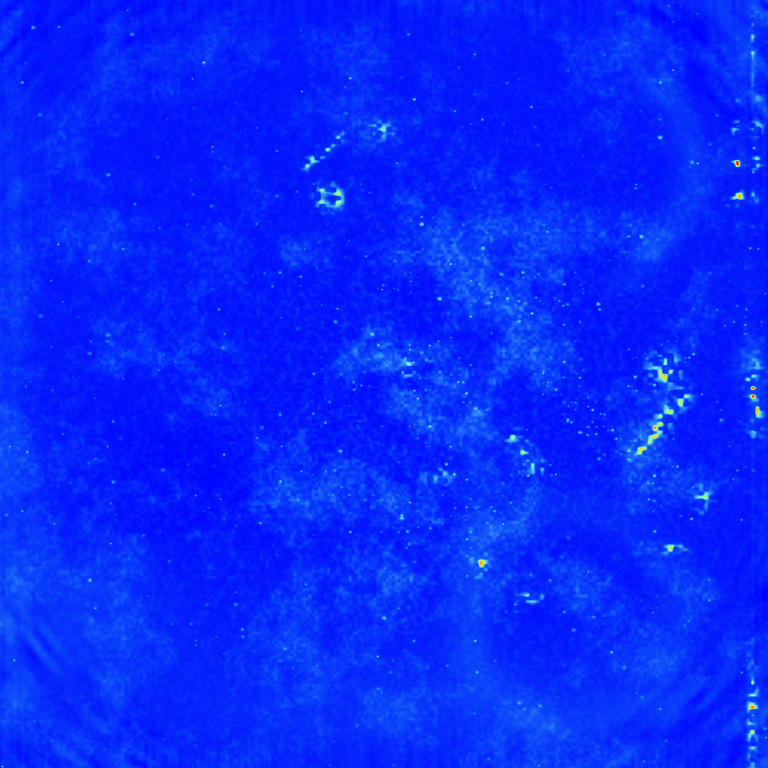
Write a WebGL 1 fragment shader that draws this texture map.

```glsl
precision highp float;
// Blue heat map: mottled grain, faint arcs and scattered hot specks in clusters.

uniform vec2 u_resolution;

float hash(vec2 p) {
  vec3 q = fract(vec3(p.xyx) * 0.1031);
  q += dot(q, q.yzx + 33.33);
  return fract((q.x + q.y) * q.z);
}

float noise(vec2 p) {
  vec2 i = floor(p), f = fract(p);
  f = f * f * (3.0 - 2.0 * f);
  float low = mix(hash(i), hash(i + vec2(1.0, 0.0)), f.x);
  float high = mix(hash(i + vec2(0.0, 1.0)), hash(i + 1.0), f.x);
  return mix(low, high, f.y);
}

float fbm(vec2 p) {
  float sum = 0.0, amp = 0.42;
  for (int i = 0; i < 5; i++) {
    sum += amp * noise(p);
    p = mat2(0.8, 0.6, -0.6, 0.8) * p * 2.1 + 17.3;
    amp *= 0.65;
  }
  return sum;
}

// Soft elliptical bump
float spot(vec2 p, vec2 centre, vec2 size) {
  vec2 q = (p - centre) / size;
  return exp(-dot(q, q));
}

// Soft bump along a line from a to b
float streak(vec2 p, vec2 a, vec2 b, float width) {
  vec2 d = b - a;
  float t = clamp(dot(p - a, d) / dot(d, d), 0.0, 1.0);
  return spot(p, a + d * t, vec2(width));
}

float ring(vec2 p, vec2 centre, float radius, float width) {
  float d = (length(p - centre) - radius) / width;
  return exp(-d * d);
}

// One jittered dot of random size and strength in a share of the cells
float specks(vec2 p, float share) {
  vec2 cell = floor(p);
  vec2 jitter = vec2(hash(cell + 11.0), hash(cell + 37.0)) - 0.5;
  vec2 size = mix(vec2(0.2), vec2(0.38, 0.3), hash(cell + 53.0));
  float strength = hash(cell + 71.0);
  float lit = 1.0 - smoothstep(share * 0.7, share, hash(cell));
  return lit * mix(0.25, 1.0, strength * strength) * spot(fract(p), 0.5 + 0.35 * jitter, size);
}

// Deep blue through cyan and yellow to red
vec3 heatRamp(float h) {
  vec3 c = mix(vec3(0.0, 0.0, 0.99), vec3(0.04, 0.26, 0.98), clamp(h / 0.25, 0.0, 1.0));
  c = mix(c, vec3(0.21, 0.60, 0.96), clamp((h - 0.25) / 0.35, 0.0, 1.0));
  c = mix(c, vec3(0.44, 0.90, 0.92), clamp((h - 0.6) / 0.25, 0.0, 1.0));
  c = mix(c, vec3(0.65, 0.98, 0.40), clamp((h - 0.85) / 0.2, 0.0, 1.0));
  c = mix(c, vec3(0.98, 0.82, 0.12), clamp((h - 1.05) / 0.2, 0.0, 1.0));
  return mix(c, vec3(0.95, 0.20, 0.05), clamp((h - 1.25) / 0.25, 0.0, 1.0));
}

// Low, wide tones: arcs, glows and curved streaks in the corners
float background(vec2 p) {
  float tone = 0.08 + 0.1 * ring(p, vec2(0.75, 0.78), 0.15, 0.022) * smoothstep(0.74, 0.88, p.x);
  tone += 0.07 * ring(p, vec2(0.74, 0.20), 0.14, 0.03);
  tone += 0.10 * spot(p, vec2(0.10, 0.20), vec2(0.14, 0.09));
  tone += 0.10 * spot(p, vec2(0.62, 0.28), vec2(0.025, 0.20));
  tone += 0.08 * spot(p, vec2(0.55, 0.08), vec2(0.40, 0.08));
  tone += 0.06 * spot(p, vec2(0.01, 0.50), vec2(0.03, 0.60));
  tone -= 0.04 * spot(p, vec2(0.22, 0.37), vec2(0.13, 0.10));
  vec2 q = p - 0.5;
  float corner = smoothstep(0.50, 0.58, length(q)) * noise(p * 12.0);
  float curves = noise(vec2(length(q) * 90.0, atan(q.y, q.x) * 14.0));
  float weave = noise(vec2(p.x * 200.0, p.y * 5.0));
  float border = smoothstep(0.42, 0.5, max(abs(q.x), abs(q.y)));
  return tone + corner * 0.3 * (curves - 0.45) + border * 0.07 * (weave - 0.4);
}

// Where the strong specks gather
float clusters(vec2 p) {
  float d = streak(p, vec2(0.40, 0.785), vec2(0.445, 0.823), 0.007) * 0.65;
  d += ring(p, vec2(0.428, 0.743), 0.013, 0.008) * 0.7;
  d += spot(p, vec2(0.497, 0.83), vec2(0.016, 0.012)) * 0.6;
  d += spot(p, vec2(0.865, 0.52), vec2(0.018, 0.019)) * 1.3;
  d += streak(p, vec2(0.89, 0.485), vec2(0.83, 0.41), 0.012) * 0.75;
  d += streak(p, vec2(0.67, 0.43), vec2(0.70, 0.39), 0.011) * 0.7;
  d += spot(p, vec2(0.57, 0.38), vec2(0.015, 0.010)) * 0.75;
  d += spot(p, vec2(0.625, 0.265), vec2(0.010, 0.016)) * 0.8;
  d += spot(p, vec2(0.692, 0.221), vec2(0.017, 0.006)) * 0.9;
  d += spot(p, vec2(0.877, 0.285), vec2(0.018, 0.007)) * 0.8;
  d += spot(p, vec2(0.915, 0.35), vec2(0.012, 0.018)) * 0.7;
  return d + spot(p, vec2(0.532, 0.52), vec2(0.009, 0.014)) * 0.7;
}

// Marks along the right border: a broken column and paired dots
float rightBorder(vec2 p) {
  float column = spot(p, vec2(0.983, 0.48), vec2(0.009, 0.045)) * 1.15;
  column += spot(p, vec2(0.98, 0.075), vec2(0.006, 0.07));
  column += spot(p, vec2(0.98, 0.94), vec2(0.003, 0.05)) * 0.5;
  vec2 pair = vec2(abs(p.x - 0.973) - 0.012, (fract(p.y / 0.045) - 0.5) * 0.045);
  float span = smoothstep(0.69, 0.72, p.y) * (1.0 - smoothstep(0.86, 0.88, p.y));
  return column + 1.2 * span * spot(pair, vec2(0.0), vec2(0.007, 0.008));
}

void main() {
  vec2 p = gl_FragCoord.xy / u_resolution;
  float middle = spot(p, vec2(0.57, 0.47), vec2(0.40, 0.34));

  // Blotches with ragged rims, and fine grain that is rougher on them
  float blotch = smoothstep(0.44, 0.82, fbm(p * 13.0 + 3.0));
  float grain = noise(p * 250.0) - 0.5 + 0.7 * (noise(p * 125.0 + 41.0) - 0.5);
  float rough = mix(0.055, 0.15, middle) * (0.75 + 1.1 * blotch);
  float heat = background(p) + blotch * mix(0.09, 0.26, middle) + rough * grain * (1.0 + 0.6 * grain);

  // Small soft dots in two sizes, denser in the middle and on patches
  float patches = smoothstep(0.35, 0.8, noise(p * 24.0 + 7.0));
  float share = 0.006 + patches * (0.03 * middle + 0.17 * spot(p, vec2(0.69, 0.48), vec2(0.22, 0.17)));
  heat += 0.75 * specks(p * 190.0, share) + 0.8 * specks(p * 125.0 + 9.0, share * 0.7);

  // Hot clusters, broken up by noise
  float breakup = noise(p * vec2(150.0, 190.0) + 91.0);
  heat += (clusters(p) + rightBorder(p)) * (0.1 + 1.25 * smoothstep(0.4, 0.9, breakup));

  gl_FragColor = vec4(heatRamp(heat), 1.0);
}
```
